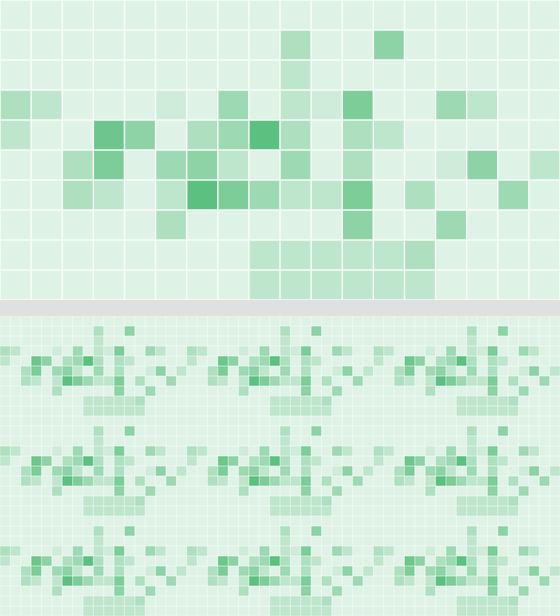
Top, the tile; bottom, the same tile 3 across and 3 down.
Reproduce this pattern procedurally as a Shadertoy shader.

```glsl
// A pale green heat map: a grid of flat cells parted by thin light lines.
// Each cell takes one of eight tints from a few hot spots, a hashed scatter
// that thins out towards the edges, and one even block. Whole cells, so it tiles.

const vec2  GRID       = vec2(18.0, 10.0);   // cells across and down
const float LINE_WIDTH = 0.0049;             // share of canvas height
const float TINTS      = 8.0;
const vec3  PALE       = vec3(0.873, 0.950, 0.902);
const vec3  STRONG     = vec3(0.362, 0.755, 0.500);
const vec3  LINE       = vec3(0.975, 0.990, 0.982);

const float SCATTER_ROW    = 4.6;            // row where the scatter is densest
const float SCATTER_SPREAD = 1.7;            // in rows
const float SCATTER_PEAK   = 0.60;
const vec2  SCATTER_HEAT   = vec2(0.12, 0.68);

const vec4  BLOCK      = vec4(8.0, 8.0, 13.0, 9.0);  // first and last column, row
const float BLOCK_HEAT = 0.25;
const float SPOT_CUT   = 0.58;               // heat below this leaves no spot

// Hot spots: column, row, radius, strength
const int SPOT_COUNT = 6;
const vec4 SPOTS[SPOT_COUNT] = vec4[](
    vec4( 3.3, 4.35, 1.3, 0.95),
    vec4( 6.3, 5.75, 1.2, 1.05),
    vec4( 8.0, 4.0,  0.6, 1.00),
    vec4(11.2, 3.0,  0.7, 0.80),
    vec4(11.0, 6.0,  0.6, 0.75),
    vec4(15.0, 5.0,  0.6, 0.63));

float hash(vec2 cell, uint seed) {
    uint h = uint(cell.x) * 1597334677u ^ uint(cell.y) * 3812015801u ^ seed * 2654435769u;
    h = (h ^ (h >> 16)) * 2146121005u;
    h = (h ^ (h >> 15)) * 2221713035u;
    h ^= h >> 16;
    return float(h >> 8) / 16777216.0;
}

float spotHeat(vec2 cell) {
    float heat = 0.0;
    for (int i = 0; i < SPOT_COUNT; i++) {
        vec2 d = (cell - SPOTS[i].xy) / SPOTS[i].z;
        heat = max(heat, SPOTS[i].w * exp(-dot(d, d)));
    }
    return heat * step(SPOT_CUT, heat);
}

float scatterHeat(vec2 cell) {
    float dy = (cell.y - SCATTER_ROW) / SCATTER_SPREAD;
    float bump = 0.5 - 0.5 * cos(6.28319 * (cell.x + 0.5) / GRID.x);
    float density = SCATTER_PEAK * exp(-0.5 * dy * dy) * mix(0.4, 1.2, bump);
    float heat = mix(SCATTER_HEAT.x, SCATTER_HEAT.y, 0.5 * (hash(cell, 2u) + hash(cell, 3u)));
    return heat * step(hash(cell, 1u), density);
}

float blockHeat(vec2 cell) {
    vec2 inside = step(BLOCK.xy, cell) * step(cell, BLOCK.zw);
    return BLOCK_HEAT * inside.x * inside.y;
}

void mainImage(out vec4 fragColor, in vec2 fragCoord) {
    vec2 grid = fragCoord / iResolution.xy * GRID;
    vec2 cell = floor(grid);
    cell.y = GRID.y - 1.0 - cell.y;          // rows count from the top

    // Cell tint
    float heat = max(spotHeat(cell), max(scatterHeat(cell), blockHeat(cell)));
    heat = min(floor(heat * TINTS + 0.5) / TINTS, 1.0);
    vec3 color = mix(PALE, STRONG, heat);

    // Grid lines, centred on the cell borders
    vec2 cellSize = vec2(iResolution.x / iResolution.y, 1.0) / GRID;
    vec2 border = (0.5 - abs(fract(grid) - 0.5)) * cellSize;
    float edge = min(border.x, border.y) - 0.5 * LINE_WIDTH;
    float coverage = clamp(0.5 - edge * iResolution.y, 0.0, 1.0);

    fragColor = vec4(mix(color, LINE, coverage), 1.0);
}
```
